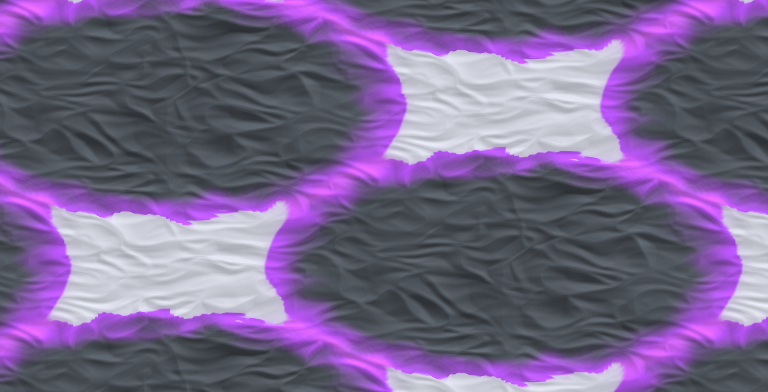
This pattern is drawn by a Shadertoy shader. Its source:

```glsl
// Staggered dark ellipses with glowing violet rims on a pale, wrinkled ground.

vec2 randomGradient(vec2 cell) {
    float angle = 6.2832 * fract(sin(dot(cell, vec2(127.1, 311.7))) * 43758.5);
    return vec2(cos(angle), sin(angle));
}

// Corner of the noise grid, wrapped so a half-period diagonal step repeats it.
float corner(vec2 cell, vec2 offset, vec2 f, vec2 cells) {
    vec2 id = cell + offset;
    id -= floor(id.y / (0.5 * cells.y)) * 0.5 * cells;
    id.x = mod(id.x, cells.x);
    return dot(randomGradient(id), f - offset);
}

// Gradient noise that tiles on the staggered lattice; cells must be even.
float noise(vec2 q, vec2 cells) {
    vec2 x = q * cells, cell = floor(x), f = x - cell;
    vec2 w = f * f * f * (f * (f * 6.0 - 15.0) + 10.0);
    float low = mix(corner(cell, vec2(0, 0), f, cells), corner(cell, vec2(1, 0), f, cells), w.x);
    float high = mix(corner(cell, vec2(0, 1), f, cells), corner(cell, vec2(1, 1), f, cells), w.x);
    return mix(low, high, w.y);
}

// Rounded stair steps.
float terrace(float x) {
    return floor(x) + smoothstep(0.35, 0.65, fract(x));
}

// Branching folds: two crossing ridge sets, a finer layer and thin ledges.
float foldHeight(vec2 q) {
    q += vec2(0.04, 0.04) * vec2(noise(q, vec2(8, 8)), noise(q + 0.23, vec2(12, 8)));
    float long_ = abs(noise(q, vec2(8, 12)));
    float cross_ = abs(noise(q + 0.31, vec2(12, 10))) + 0.04;
    float fine = abs(noise(q + 0.13, vec2(18, 28)));
    float height = 1.0 - 1.9 * min(long_, cross_) - 0.3 * fine;
    return mix(height, terrace(9.0 * height) / 9.0, 0.22);
}

void mainImage(out vec4 fragColor, in vec2 fragCoord) {
    // One lattice period is one unit, which turns the ellipses into circles.
    vec2 p = fragCoord / iResolution.y;
    vec2 q = (p - vec2(1.286, 0.324)) / vec2(1.712, 0.824);

    // Relief lit from above.
    float height = foldHeight(q);
    float slope = height - foldHeight(q + vec2(0.003, 0.011));
    float light = clamp(2.7 * slope, -0.85, 0.85) + 0.4 * noise(q + 0.37, vec2(4, 6));
    light += 0.35 * (height - 0.65);

    // Ragged edge: the folds and torn terraces push the outline up and down.
    float tear = terrace(5.0 * noise(q + 0.41, vec2(24, 14))) / 5.0;
    vec2 e = q + vec2(0.004, 0.022) * (height - 0.65) + vec2(0.007, 0.032) * tear;
    float radiusA = length(e - round(e)) / 0.353;
    float radiusB = length(e - 0.5 - round(e - 0.5)) / 0.353;

    // Neighbours melt together where they touch.
    float contact = max(1.0 - abs(radiusA - radiusB) / 0.18, 0.0);
    float near = min(radiusA, radiusB) - 0.045 * contact * contact;

    // Pale ground with a faint violet fringe.
    vec3 ground = vec3(0.79, 0.80, 0.84) * (1.0 + 0.15 * light);
    ground = mix(ground, vec3(0.79, 0.62, 0.93), 0.5 * exp(-60.0 * max(near - 1.0, 0.0)));

    // Dark disc, with a rim that turns pink where neighbours touch.
    vec3 disc = vec3(0.285, 0.308, 0.335) * (1.0 + 0.34 * light);
    vec3 rim = mix(vec3(0.70, 0.32, 0.94), vec3(0.83, 0.38, 0.99), smoothstep(0.0, 0.9, contact));
    rim *= 1.0 + 0.16 * light;
    float ragged = near + 0.11 * noise(q, vec2(12, 16)) + 0.04 * (height - 0.65);
    disc = mix(disc, rim, smoothstep(0.77, 1.01, ragged));

    float edge = 3.0 / iResolution.y;
    vec3 color = mix(disc, ground, smoothstep(1.0 - edge, 1.0 + edge, near));
    fragColor = vec4(clamp(color, 0.0, 1.0), 1.0);
}
```
